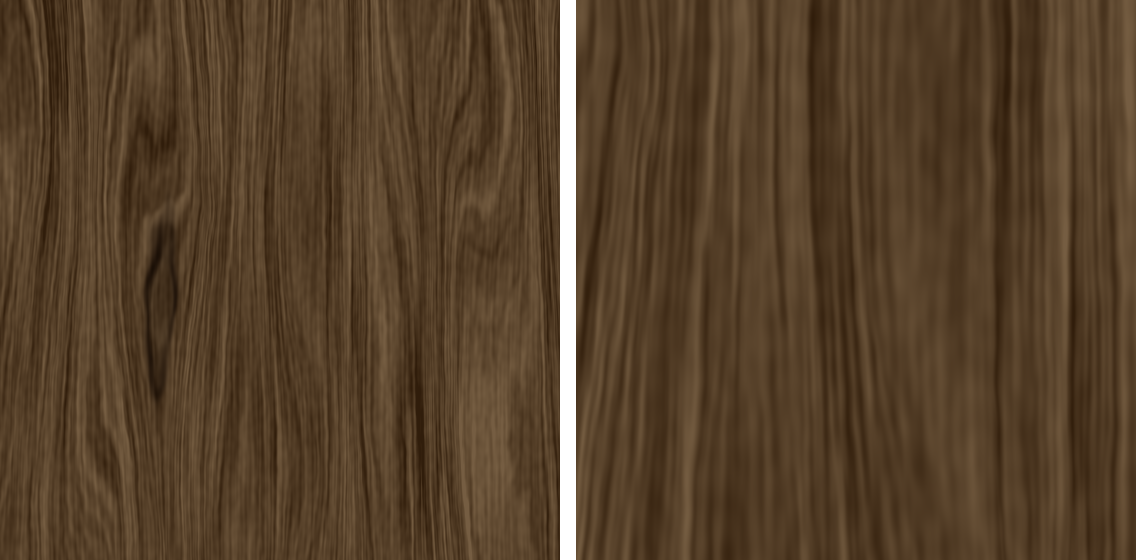
Left: the whole. Right: its middle third, enlarged.
A WebGL 1 fragment shader for this texture:

```glsl
precision highp float;
// Dark walnut veneer: long vertical grain with cathedral arches and one knot.
// A growth field (a slope across the board, bent by stretched noise) is
// sliced into bands, streaks and veins by gradient noise along its value.

uniform vec2 u_resolution;

#define DARK_WOOD vec3(0.25, 0.17, 0.09)
#define LIGHT_WOOD vec3(0.40, 0.31, 0.21)
#define BASE_TONE 0.58
#define CONTRAST 1.15
#define BEND 0.115
#define BEND_SCALE vec2(7.5, 1.15)
#define STREAK_FREQ 150.0
#define FIBRE_DEPTH 0.50
#define VEIN_DEPTH 0.60
#define KNOT_CENTER vec2(0.285, 0.44)
#define KNOT_RADII vec2(0.026, 0.17)

// Pseudo-random unit gradient for a lattice point
vec2 gradient(vec2 cell) {
  vec3 h = fract(cell.xyx * vec3(0.1031, 0.1030, 0.0973));
  h += dot(h, h.yzx + 33.33);
  float angle = 6.28318 * fract((h.x + h.y) * h.z);
  return vec2(cos(angle), sin(angle));
}

// Gradient noise, roughly -0.7 to 0.7
float noise(vec2 p) {
  vec2 i = floor(p);
  vec2 f = p - i;
  vec2 w = f * f * f * (f * (f * 6.0 - 15.0) + 10.0);
  vec2 e = vec2(1.0, 0.0);
  float bottom = mix(dot(gradient(i), f),
                     dot(gradient(i + e.xy), f - e.xy), w.x);
  float top = mix(dot(gradient(i + e.yx), f - e.yx),
                  dot(gradient(i + e.xx), f - e.xx), w.x);
  return mix(bottom, top, w.y);
}

// Distance from the knot in radii: a leaning drop with a thin lower tail
float knotDistance(vec2 p) {
  vec2 d = p - KNOT_CENTER;
  d.x -= 0.05 * d.y;
  d.x *= 1.0 - 2.0 * clamp(d.y, -0.2, 0.2);
  return length(d / KNOT_RADII) + 0.4 * noise(p * vec2(35.0, 12.0));
}

// Growth field: its contours are the grain lines
float growth(vec2 p, float knot) {
  float squeeze = 1.0 - 0.6 * exp(-0.35 * knot * knot);
  vec2 q = vec2(KNOT_CENTER.x + (p.x - KNOT_CENTER.x) * squeeze, p.y);
  float field = q.x + BEND * noise(q * BEND_SCALE + vec2(3.3, 7.6));
  field += 0.012 * noise(q * vec2(17.0, 3.0) + 21.0);
  field += 0.0035 * noise(p * vec2(50.0, 14.0) + 57.0);
  field += 0.0014 * noise(p * vec2(95.0, 40.0) + 17.0);
  return field + 0.02 * exp(-knot * knot);
}

// Thin dark veins, sharp on one side and fading on the other
float veins(float field, vec2 p) {
  float n = noise(vec2(field * 13.0 + 40.0, p.y * 0.6 + 5.0));
  float line = smoothstep(-0.16, 0.0, n) * (1.0 - smoothstep(0.0, 0.04, n));
  return line * smoothstep(-0.1, 0.35, noise(p * vec2(6.0, 1.5) + 80.0));
}

void main() {
  vec2 p = gl_FragCoord.xy / u_resolution.y;
  float knot = knotDistance(p);
  float field = growth(p, knot);

  // Bands and streaks that follow the grain
  float grain = 0.40 * noise(vec2(field * 12.0 + 10.0, p.y * 0.7));
  grain += 0.45 * noise(vec2(field * 38.0 + 70.0, p.y * 1.2 + 9.0));
  grain += 0.62 * noise(vec2(field * 0.5 * STREAK_FREQ + 30.0, p.y * 1.6 + 15.0));
  grain += 0.75 * noise(vec2(field * STREAK_FREQ + 90.0, p.y * 2.5 + 33.0));

  // Fine fibres that lean gently with the grain, and soft mottling
  float across = mix(p.x, field, 0.3);
  grain += FIBRE_DEPTH * noise(vec2(across * 210.0, p.y * 7.0) + 11.0);
  grain += 0.22 * noise(p * vec2(110.0, 45.0) + 43.0);

  float tone = BASE_TONE + CONTRAST * grain - VEIN_DEPTH * veins(field, p);
  vec3 color = mix(DARK_WOOD, LIGHT_WOOD, clamp(tone, -0.4, 1.4));

  // Charred rim of the knot, uneven along its length, and its darker heart
  float rim = (knot - 0.85) / 0.2;
  float char_depth = 0.5 + 0.4 * noise(p * vec2(30.0, 9.0) + 5.0);
  color *= 1.0 - char_depth * exp(-rim * rim) * vec3(0.9, 1.0, 1.1);
  color *= 1.0 - 0.12 * (1.0 - smoothstep(0.5, 0.9, knot));

  gl_FragColor = vec4(color, 1.0);
}
```
